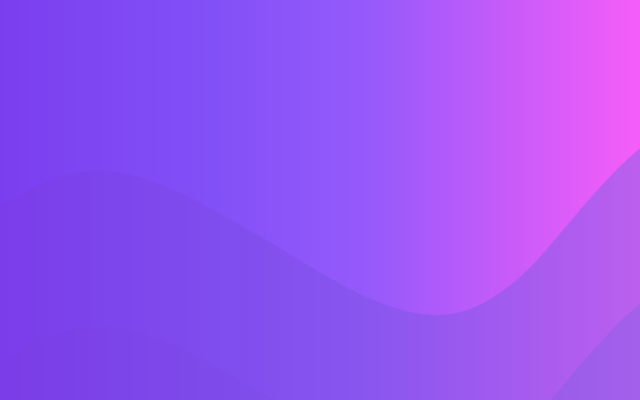
Write a Shadertoy shader that draws this background.

```glsl
// Violet to pink horizontal gradient with two translucent rolling waves.

// Cubic through a (x, height) and b with the given end slopes.
float span(float x, vec2 a, float slopeA, vec2 b, float slopeB) {
    float w = b.x - a.x;
    float t = (x - a.x) / w;
    float s = 1.0 - t;
    return a.y * s * s * (1.0 + 2.0 * t) + b.y * t * t * (3.0 - 2.0 * t)
         + w * t * s * (slopeA * s - slopeB * t);
}

// Crest on the left, trough right of centre, steep rise to the right edge.
float waveHeight(float x) {
    vec2 crest = vec2(0.15, 0.573);
    vec2 slide = vec2(0.40, 0.415);
    vec2 trough = vec2(0.684, 0.2125);
    vec2 climb = vec2(0.86, 0.3875);
    if (x < crest.x) return span(x, vec2(0.0, 0.479), 1.1, crest, 0.0);
    if (x < slide.x) return span(x, crest, 0.0, slide, -0.9);
    if (x < trough.x) return span(x, slide, -0.9, trough, 0.0);
    if (x < climb.x) return span(x, trough, 0.0, climb, 1.9);
    return span(x, climb, 1.9, vec2(1.0, 0.629), 1.3);
}

vec3 skyGradient(float x) {
    vec3 color = mix(vec3(0.482, 0.243, 0.937), vec3(0.510, 0.314, 0.969), clamp(x / 0.33, 0.0, 1.0));
    color = mix(color, vec3(0.588, 0.353, 0.984), clamp((x - 0.33) / 0.25, 0.0, 1.0));
    color = mix(color, vec3(0.651, 0.353, 0.980), clamp((x - 0.58) / 0.07, 0.0, 1.0));
    return mix(color, vec3(0.965, 0.365, 0.973), clamp((x - 0.65) / 0.35, 0.0, 1.0));
}

void mainImage(out vec4 fragColor, in vec2 fragCoord) {
    vec2 uv = fragCoord / iResolution.xy;
    vec3 color = skyGradient(uv.x);
    vec3 veil = mix(vec3(0.478, 0.235, 0.894), vec3(0.502, 0.384, 0.894), uv.x);

    // Each lower wave repeats the curve further down, a little fainter.
    for (int i = 0; i < 2; i++) {
        float level = float(i);
        float edge = waveHeight(uv.x) - 0.388 * level - uv.y;
        float soft = 0.75 * fwidth(edge);
        color = mix(color, veil, (0.5 - 0.1 * level) * smoothstep(-soft, soft, edge));
    }
    fragColor = vec4(color, 1.0);
}
```
